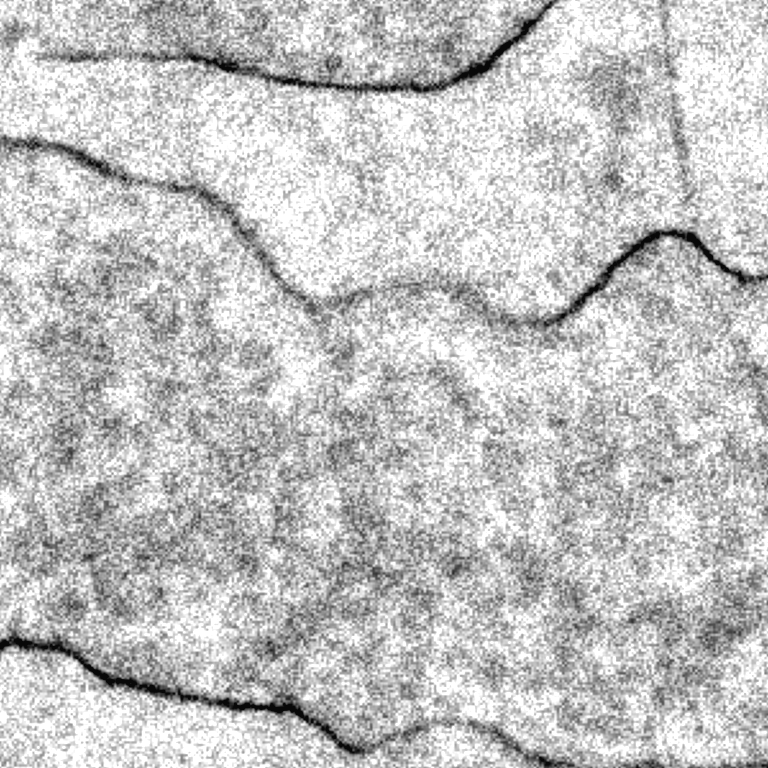
Write a WebGL 2 fragment shader that draws this texture.

```glsl
#version 300 es
precision highp float;
// Grainy grey micrograph of tissue: dark wavy membranes divide pale spaces
// from mottled cytoplasm. Membranes are height curves, mottling is layered
// value noise with scattered granules, and fine grain covers everything.
uniform vec2 u_resolution;
out vec4 outColor;

const float SLOPE_STEP = 0.004;

uint mixBits(uint v) {
  v = v * 747796405u + 2891336453u;
  v = ((v >> ((v >> 28u) + 4u)) ^ v) * 277803737u;
  return (v >> 22u) ^ v;
}

float hash(vec2 cell, uint seed) {
  uvec2 c = uvec2(ivec2(cell));
  return float(mixBits(c.x + mixBits(c.y + mixBits(seed))) >> 8u) / 16777216.0;
}

float valueNoise(vec2 p, uint seed) {
  vec2 cell = floor(p), f = fract(p);
  f = f * f * (3.0 - 2.0 * f);
  float low = mix(hash(cell, seed), hash(cell + vec2(1, 0), seed), f.x);
  float high = mix(hash(cell + vec2(0, 1), seed), hash(cell + vec2(1, 1), seed), f.x);
  return mix(low, high, f.y);
}

// Noise centred on zero, turned by the seed to hide the lattice
float mottle(vec2 p, float scale, uint seed) {
  float a = float(seed) * 0.7;
  return valueNoise(mat2(cos(a), sin(a), -sin(a), cos(a)) * p * scale, seed) - 0.5;
}

float ramp(float a, float b, float x) { return smoothstep(a, b, x); }

float bump(vec2 p, vec2 centre, vec2 radius) {
  vec2 q = (p - centre) / radius;
  return exp(-dot(q, q));
}

// Membrane heights across the canvas
float upperCurve(float x) {
  return 0.928 - 0.045 * ramp(0.2, 0.45, x) + 0.2 * ramp(0.55, 0.85, x);
}

float middleCurve(float x) {
  return 0.815 - 0.06 * ramp(0.0, 0.25, x) - 0.16 * ramp(0.24, 0.42, x)
    + 0.04 * ramp(0.4, 0.52, x) - 0.06 * ramp(0.55, 0.7, x)
    + 0.12 * ramp(0.7, 0.87, x) - 0.06 * ramp(0.87, 1.0, x);
}

float lowerCurve(float x) {
  return 0.157 - 0.045 * ramp(0.07, 0.15, x) - 0.035 * ramp(0.12, 0.36, x)
    - 0.05 * ramp(0.36, 0.47, x) + 0.03 * ramp(0.47, 0.56, x)
    - 0.06 * ramp(0.58, 0.76, x);
}

// Signed distance to a height curve, corrected for its slope
float curveDistance(float y, float here, float ahead) {
  float slope = (ahead - here) / SLOPE_STEP;
  return (y - here) / sqrt(1.0 + slope * slope);
}

// Dark core with a soft halo
float stain(float d, float width) {
  float q = d / width;
  return 0.8 * exp(-q * q) + 0.2 * exp(-q * q / 9.0);
}

// Soft dark granules, one jittered in each cell
float granules(vec2 p, float count, uint seed) {
  vec2 cell = floor(p * count);
  float dark = 0.0;
  for (int j = -1; j <= 1; j++) {
    for (int i = -1; i <= 1; i++) {
      vec2 c = cell + vec2(i, j);
      vec2 centre = c + vec2(hash(c, seed), hash(c, seed + 1u));
      float radius = mix(0.2, 0.42, hash(c, seed + 2u));
      dark += bump(p * count, centre, vec2(radius)) * pow(hash(c, seed + 3u), 2.0);
    }
  }
  return dark;
}

void main() {
  vec2 p = gl_FragCoord.xy / min(u_resolution.x, u_resolution.y);
  vec2 q = p + 0.014 * vec2(mottle(p, 17.0, 1u), mottle(p, 19.0, 2u))
    + 0.006 * vec2(mottle(p, 55.0, 3u), mottle(p, 60.0, 4u));
  float x = q.x, next = q.x + SLOPE_STEP;
  float upper = curveDistance(q.y, upperCurve(x), upperCurve(next));
  float middle = curveDistance(q.y, middleCurve(x), middleCurve(next));
  float lower = curveDistance(q.y, lowerCurve(x), lowerCurve(next));

  // Base tone of each compartment
  float cytoplasm = mix(0.82, 0.715, ramp(0.0, 0.18, -middle));
  float tone = mix(cytoplasm, 0.89, ramp(-0.015, 0.015, middle));
  tone = mix(tone, 0.74, ramp(-0.01, 0.01, upper));
  tone = mix(tone, mix(0.88, 0.77, ramp(0.3, 0.6, x)), ramp(0.01, -0.01, lower));
  float cluster = bump(q, vec2(0.79, 0.84), vec2(0.085, 0.14));
  tone -= 0.17 * cluster;

  // Mottling, weaker in the pale spaces
  float texture1 = 0.22 * mottle(p, 11.0, 5u) + 0.3 * mottle(p, 29.0, 6u) + 0.26 * mottle(p, 62.0, 7u);
  float busy = mix(1.0, 0.6, ramp(0.76, 0.88, tone));
  tone += busy * (texture1 + 0.05 - 0.2 * granules(p, 30.0, 20u));

  // Membranes: uneven strength, blurred where cut obliquely
  float uneven = 0.75 + 0.7 * mottle(p, 13.0, 8u);
  float oblique = ramp(0.34, 0.44, x) * ramp(0.74, 0.66, x);
  float dark = mix(0.5, 0.8, ramp(0.2, 0.32, x)) * ramp(0.02, 0.07, x) * stain(upper, 0.006);
  float middleForce = mix(0.55, 0.85, ramp(0.66, 0.74, x)) - 0.15 * oblique;
  dark += middleForce * stain(middle, mix(0.0075, 0.013, oblique) - 0.002 * ramp(0.7, 0.76, x));
  dark += mix(0.85, 0.4, ramp(0.42, 0.5, x)) * stain(lower, 0.006);
  float sideLine = x - 0.865 - 0.12 * (1.0 - q.y);
  dark += 0.32 * stain(sideLine, 0.006) * ramp(0.7, 0.8, q.y);
  dark += 0.3 * bump(q, vec2(0.74, 0.553), vec2(0.045, 0.016));
  tone -= dark * (uneven + 0.25);

  // Fine grain
  tone += 0.52 * (valueNoise(p * 300.0, 9u) - 0.5) + 0.24 * mottle(p, 165.0, 10u);
  outColor = vec4(vec3(clamp(tone, 0.03, 1.0)), 1.0);
}
```
